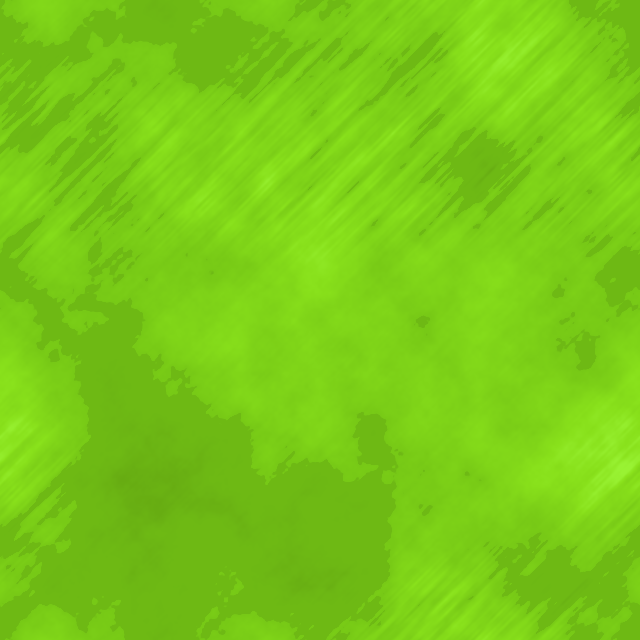
Reproduce this texture procedurally as a Shadertoy shader.

```glsl
const float TAU = 6.2831853;
const vec3 SHADE = vec3(0.40, 0.67, 0.07);
const vec3 MOSS  = vec3(0.43, 0.725, 0.08);
const vec3 LEAF  = vec3(0.465, 0.785, 0.085);
const vec3 LIME  = vec3(0.535, 0.88, 0.105);
const vec3 GLOW  = vec3(0.60, 0.95, 0.20);

float hash(vec2 cell, float seed) {
    return fract(sin(dot(cell, vec2(12.9898, 78.233)) + seed * 37.719) * 43758.5453);
}

// Value noise that wraps after a whole number of cells
float wrapNoise(vec2 p, vec2 period, float seed) {
    vec2 cell = floor(p);
    vec2 f = p - cell;
    f = f * f * (3.0 - 2.0 * f);
    vec2 lo = mod(cell, period);
    vec2 hi = mod(cell + 1.0, period);
    float bottom = mix(hash(lo, seed), hash(vec2(hi.x, lo.y), seed), f.x);
    float top = mix(hash(vec2(lo.x, hi.y), seed), hash(hi, seed), f.x);
    return mix(bottom, top, f.y);
}

// Layered noise centred on zero
float layeredNoise(vec2 p, vec2 period, int octaves, float gain, float seed) {
    float sum = 0.0, total = 0.0, weight = 1.0;
    for (int i = 0; i < octaves; i++) {
        sum += weight * (wrapNoise(p * period, period, seed + float(i)) - 0.5);
        total += weight;
        weight *= gain;
        period *= 2.0;
    }
    return sum / total;
}

// Broad clouds: whole-number waves with random phases, unit deviation
float patches(vec2 p, float seed) {
    float sum = 0.0;
    for (int x = 0; x <= 3; x++) {
        for (int y = -3; y <= 3; y++) {
            if (x == 0 && y <= 0) continue;
            vec2 wave = vec2(x, y);
            float phase = hash(wave + 5.0, seed);
            sum += cos(TAU * (dot(wave, p) + phase)) / length(wave);
        }
    }
    return 0.6 * sum;
}

// Brush height: clouds, ragged detail and diagonal bristle marks
float paintHeight(vec2 p) {
    vec2 diagonal = vec2(p.x + p.y, p.x - p.y);
    float clouds = patches(p, 3.0);
    float ragged = layeredNoise(p, vec2(12.0), 5, 0.6, 11.0);
    float bristles = layeredNoise(diagonal, vec2(4.0, 45.0), 3, 0.8, 23.0);
    float dryness = smoothstep(0.25, 0.7, wrapNoise(p * 4.0, vec2(4.0), 41.0));
    return 0.85 * clouds + 3.6 * ragged + mix(0.6, 4.2, dryness) * bristles;
}

vec3 paintColor(float level) {
    vec3 dark = mix(MOSS, SHADE, smoothstep(0.8, 2.8, -level));
    vec3 light = mix(LEAF, LIME, clamp(level / 2.4, 0.0, 1.0));
    light = mix(light, GLOW, smoothstep(2.2, 4.2, level));
    return mix(dark, light, smoothstep(-0.03, 0.03, level));
}

void mainImage(out vec4 fragColor, in vec2 fragCoord) {
    vec2 uv = fragCoord / iResolution.xy;
    float darkLimit = -0.46;
    fragColor = vec4(paintColor(paintHeight(uv) - darkLimit), 1.0);
}
```
